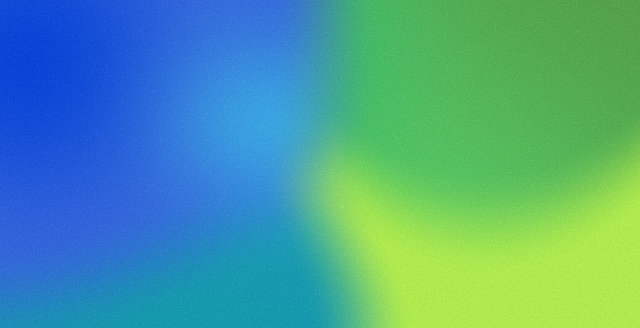
This background is drawn by a WebGL 1 fragment shader. Its source:

```glsl
precision highp float;

uniform vec2 u_resolution;

const vec3 DEEP_BLUE = vec3(0.04, 0.27, 0.84);
const vec3 SOFT_BLUE = vec3(0.21, 0.40, 0.86);
const vec3 SKY = vec3(0.23, 0.64, 0.88);
const vec3 TEAL = vec3(0.09, 0.60, 0.68);
const vec3 FRESH_GREEN = vec3(0.34, 0.78, 0.39);
const vec3 COOL_GREEN = vec3(0.25, 0.73, 0.42);
const vec3 MOSS = vec3(0.33, 0.64, 0.30);
const vec3 LIME = vec3(0.69, 0.92, 0.31);

// Smooth bell falloff around a centre, in units of canvas height
float glow(vec2 uv, vec2 centre, vec2 radius, float aspect) {
    vec2 d = (uv - centre) * vec2(aspect, 1.0) / radius;
    return exp(-dot(d, d));
}

// Soft step from 0 to 1 across an edge at zero
float softEdge(float distanceToEdge, float halfWidth) {
    return smoothstep(-halfWidth, halfWidth, distanceToEdge);
}

vec2 hash2(vec2 cell) {
    vec3 q = fract(cell.xyx * vec3(0.1031, 0.1030, 0.0973));
    q += dot(q, q.yzx + 33.33);
    return fract((q.xx + q.yz) * q.zy);
}

// Distance to the nearest scattered point
float cellular(vec2 p) {
    vec2 cell = floor(p);
    vec2 local = fract(p);
    float nearest = 2.0;
    for (int j = -1; j <= 1; j++) {
        for (int i = -1; i <= 1; i++) {
            vec2 offset = vec2(float(i), float(j));
            vec2 d = offset + hash2(cell + offset) - local;
            nearest = min(nearest, dot(d, d));
        }
    }
    return sqrt(nearest);
}

// Blue field with a sky glow, rising from teal
vec3 coolSide(vec2 uv, float aspect) {
    float fade = length((uv - vec2(0.04, 0.82)) * vec2(aspect, 1.0));
    vec3 colour = mix(DEEP_BLUE, SOFT_BLUE, smoothstep(0.0, 0.65, fade));
    float tealLine = 0.08 + 1.1 * pow(uv.x, 1.5);
    colour = mix(colour, TEAL, softEdge(tealLine - uv.y, 0.18));
    float sky = glow(uv, vec2(0.42, 0.62), vec2(0.30, 0.27), aspect);
    return mix(colour, SKY, sky);
}

// Green bowl resting on a lime curve
vec3 warmSide(vec2 uv, float aspect) {
    float moss = smoothstep(-0.1, 0.85, (uv.x - 0.6) * 1.2 + (uv.y - 0.5) * 0.8);
    vec3 colour = mix(FRESH_GREEN, MOSS, moss);
    float cool = glow(uv, vec2(0.53, 0.88), vec2(0.24, 0.45), aspect);
    colour = mix(colour, COOL_GREEN, 0.8 * cool);
    float bowl = 0.32 + 3.5 * (uv.x - 0.76) * (uv.x - 0.76);
    return mix(colour, LIME, softEdge(min(bowl, 0.52) - uv.y, 0.17));
}

// Horizontal position of the blend between both sides
float divide(float y) {
    float bulge = (y - 0.46) / 0.13;
    return 0.51 + 0.055 * smoothstep(0.4, 0.0, y) - 0.02 * exp(-bulge * bulge);
}

void main() {
    vec2 uv = gl_FragCoord.xy / u_resolution;
    float aspect = u_resolution.x / u_resolution.y;

    float blend = softEdge(uv.x - divide(uv.y), 0.085);
    vec3 colour = mix(coolSide(uv, aspect), warmSide(uv, aspect), blend);

    // Fine paper grain
    float grain = cellular(uv * vec2(aspect, 1.0) * 190.0) - 0.48;
    gl_FragColor = vec4(colour + 0.06 * grain, 1.0);
}
```
